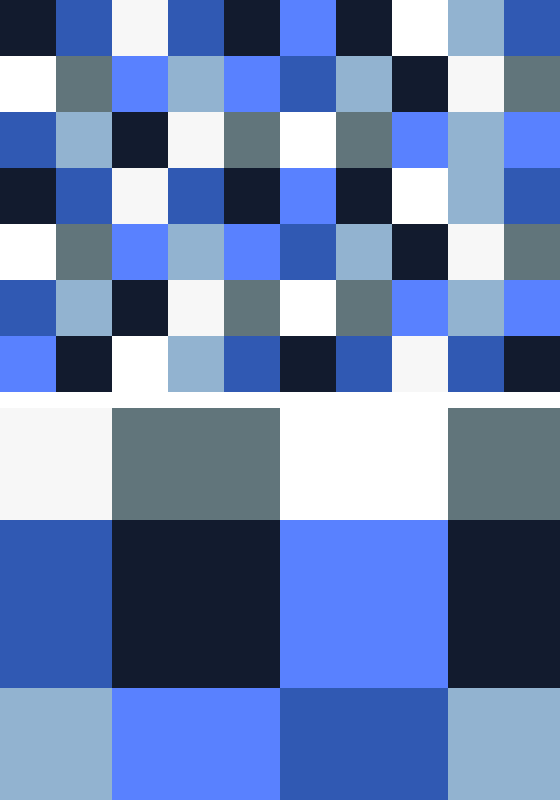
Top: the whole. Bottom: its middle third, enlarged.
This pattern is drawn by a Shadertoy shader. Its source:

```glsl
const float COLUMNS = 10.0;
const float HALF_TURN = 5.0;
const float ROWS_PER_BAND = 3.0;
const float ROWS_PER_BLOCK = 6.0;

const vec3 PALETTE[7] = vec3[7](
    vec3(0.070, 0.104, 0.180),  // navy
    vec3(0.188, 0.349, 0.702),  // royal blue
    vec3(0.967),                // off-white
    vec3(0.349, 0.506, 1.000),  // bright blue
    vec3(1.000),                // white
    vec3(0.573, 0.702, 0.816),  // pale blue
    vec3(0.380, 0.459, 0.482)   // slate grey
);

// Two colour sequences; all rows are one of these, some turned by half a row
const int SEQUENCES[20] = int[20](
    0, 1, 2, 1, 0, 3, 0, 4, 5, 1,
    4, 6, 3, 5, 3, 1, 5, 0, 2, 6
);

vec3 squareColour(vec2 cell) {
    float band = mod(cell.y, ROWS_PER_BAND);
    // The third row of each band turns, and so does every second block
    float turns = step(1.5, band) + floor(cell.y / ROWS_PER_BLOCK);
    float column = mod(cell.x + HALF_TURN * turns, COLUMNS);
    float sequence = step(0.5, band);
    return PALETTE[SEQUENCES[int(column + COLUMNS * sequence + 0.5)]];
}

// Blend the four squares around the nearest corner by pixel coverage
vec3 smoothSquares(vec2 gridPos, float pixelSize) {
    vec2 corner = floor(gridPos + 0.5);
    vec2 coverage = clamp((gridPos - corner) / pixelSize + 0.5, 0.0, 1.0);
    vec3 upper = mix(squareColour(corner - 1.0),
                     squareColour(corner - vec2(0.0, 1.0)), coverage.x);
    vec3 lower = mix(squareColour(corner - vec2(1.0, 0.0)),
                     squareColour(corner), coverage.x);
    return mix(upper, lower, coverage.y);
}

void mainImage(out vec4 fragColor, in vec2 fragCoord) {
    // Grid units: ten squares across, rows counted from the top
    float pixelSize = COLUMNS / iResolution.x;
    vec2 gridPos = vec2(fragCoord.x, iResolution.y - fragCoord.y) * pixelSize;
    fragColor = vec4(smoothSquares(gridPos, pixelSize), 1.0);
}
```
